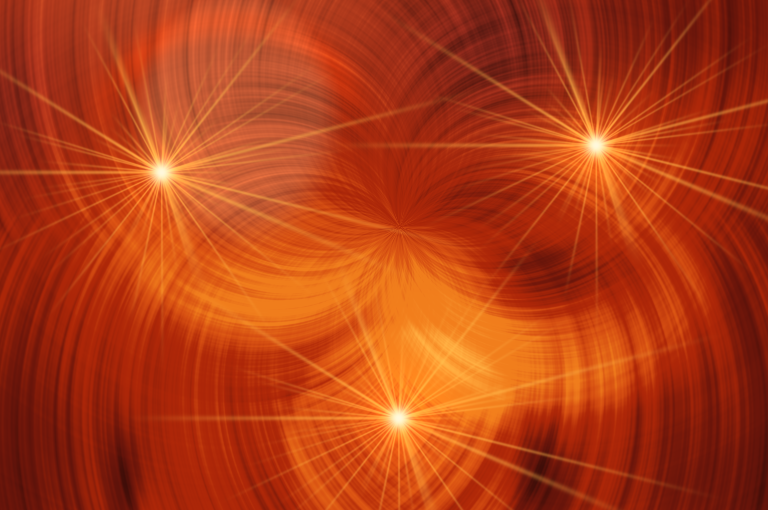
This background is drawn by a Shadertoy shader. Its source:

```glsl
// Fiery swirl of streaked petals with three bright starbursts.
const float TAU = 6.2831853;
const vec2 HUB = vec2(0.781, 0.555);          // where the petals meet
const vec2 STARS[3] = vec2[3](vec2(0.314, 0.662), vec2(1.166, 0.715), vec2(0.779, 0.180));
const float TWIST = 2.3;                      // spiral turn per unit radius
const float BASE_HEAT = 0.47;
const float STREAK_GAIN = 0.24;
const int FINE_RAYS = 46;
// Main rays: angle in degrees, length, width
const vec3 MAIN_RAYS[8] = vec3[8](
    vec3(111.0, 0.36, 0.0095), vec3(-70.0, 0.26, 0.0115), vec3(180.0, 0.54, 0.0065),
    vec3(14.5, 0.66, 0.0060), vec3(-23.0, 0.56, 0.0075), vec3(148.0, 0.50, 0.0060),
    vec3(52.0, 0.46, 0.0045), vec3(-14.0, 0.66, 0.0050));
const vec3 CHAR = vec3(0.24, 0.05, 0.03);
const vec3 MAROON = vec3(0.41, 0.08, 0.04);
const vec3 RED = vec3(0.68, 0.15, 0.03);
const vec3 EMBER = vec3(0.84, 0.31, 0.07);
const vec3 ORANGE = vec3(0.94, 0.49, 0.11);
const vec3 GOLD = vec3(1.00, 0.73, 0.30);
const vec3 DUSTY = vec3(0.76, 0.37, 0.23);
const vec3 PLUM = vec3(0.45, 0.13, 0.10);
const vec3 CORE = vec3(1.00, 0.97, 0.86);

float hash(float n) { return fract(sin(n * 12.9898) * 43758.547); }

vec2 gradient(vec2 cell) {
    float a = TAU * hash(dot(cell, vec2(1.0, 57.31)));
    return vec2(cos(a), sin(a));
}

float noise(vec2 p) {
    vec2 i = floor(p), f = fract(p), u = f * f * (3.0 - 2.0 * f);
    vec2 e = vec2(1.0, 0.0);
    float low = mix(dot(gradient(i), f), dot(gradient(i + e), f - e), u.x);
    float high = mix(dot(gradient(i + e.yx), f - e.yx), dot(gradient(i + 1.0), f - 1.0), u.x);
    return mix(low, high, u.y);
}

// Soft elliptical patch
float patchAt(vec2 p, vec2 center, vec2 radii) {
    vec2 q = (p - center) / radii;
    return exp(-dot(q, q));
}

// Lower part of a soft ring, with fine concentric grooves
float crescent(vec2 p, vec2 center, float radius, float width) {
    float d = length(p - center) - radius;
    float w = width * (d > 0.0 ? 0.75 : 1.2);
    float band = exp(-d * d / (w * w)) * smoothstep(0.08, -0.24, p.y - center.y);
    return band * (1.0 + 0.3 * noise(vec2(d * 85.0, p.x * 1.5)));
}

// Streaks that leave the hub and bend into arcs
float streaks(vec2 q, float twist, float seed) {
    float r = length(q), a = atan(q.y, q.x) + twist * r;
    vec2 dir = vec2(cos(a), sin(a));
    float sum = 0.30 * noise(dir * 3.0 + seed + r);
    sum += 0.45 * noise(dir * 11.0 + seed + r * 2.0);
    sum += 0.40 * noise(dir * 30.0 + seed + r * 2.0) * smoothstep(0.01, 0.12, r);
    return sum + 0.30 * noise(dir * 66.0 + seed) * smoothstep(0.08, 0.3, r);
}

// Broad light and dark regions
float heatMap(vec2 p) {
    float h = BASE_HEAT;
    h += 0.15 * patchAt(p, vec2(0.33, 0.56), vec2(0.24, 0.18));
    h += 0.12 * patchAt(p, vec2(0.56, 0.60), vec2(0.15, 0.12));
    h += 0.17 * patchAt(p, vec2(1.17, 0.66), vec2(0.18, 0.17));
    h += 0.32 * patchAt(p, vec2(0.86, 0.38), vec2(0.14, 0.16));
    h += 0.22 * patchAt(p, vec2(0.56, 0.43), vec2(0.21, 0.10));
    h += 0.22 * patchAt(p, vec2(0.98, 0.28), vec2(0.18, 0.09));
    h += 0.17 * crescent(p, vec2(0.49, 0.61), 0.235, 0.065);
    h += 0.22 * crescent(p, vec2(1.064, 0.541), 0.300, 0.085);
    h += 0.17 * smoothstep(0.25, 0.21, length(p - vec2(0.79, 0.13)));
    h += 0.08 * patchAt(p, vec2(0.47, 0.16), vec2(0.18, 0.16));
    h -= 0.16 * patchAt(p, vec2(0.94, 0.60), vec2(0.14, 0.06));
    h -= 0.30 * patchAt(p, vec2(1.07, 0.47), vec2(0.12, 0.06));
    h -= 0.17 * patchAt(p, vec2(1.45, 0.44), vec2(0.13, 0.24));
    h -= 0.22 * patchAt(p, vec2(1.42, 0.98), vec2(0.32, 0.20));
    h -= 0.24 * patchAt(p, vec2(0.02, 0.05), vec2(0.20, 0.28));
    h -= 0.27 * patchAt(p, vec2(0.245, 0.06), vec2(0.035, 0.12));
    h -= 0.36 * patchAt(p, vec2(1.06, 0.05), vec2(0.060, 0.11));
    h -= 0.28 * patchAt(p, vec2(1.46, 0.03), vec2(0.22, 0.20));
    return h - 0.10 * patchAt(p, vec2(0.00, 0.65), vec2(0.12, 0.34));
}

vec3 fireRamp(float h) {
    vec3 c = mix(CHAR, MAROON, smoothstep(0.02, 0.24, h));
    c = mix(c, RED, smoothstep(0.20, 0.52, h));
    c = mix(c, EMBER, smoothstep(0.50, 0.72, h));
    return mix(mix(c, ORANGE, smoothstep(0.68, 0.90, h)), GOLD, smoothstep(0.95, 1.40, h));
}

// One tapered ray
float ray(vec2 q, float angle, float len, float width) {
    vec2 dir = vec2(cos(angle), sin(angle));
    float along = dot(q, dir), across = dot(q, vec2(-dir.y, dir.x));
    float t = clamp(along / len, 0.0, 1.0), w = width * (0.35 + 0.65 * t);
    return step(0.0, along) * exp(-across * across / (w * w)) * pow(1.0 - t, 1.2);
}

float starRays(vec2 q) {
    float sum = 0.0;
    for (int i = 0; i < 8; i++)
        sum += 0.9 * ray(q, radians(MAIN_RAYS[i].x), MAIN_RAYS[i].y, MAIN_RAYS[i].z);
    for (int i = 0; i < FINE_RAYS; i++) {
        float n = float(i), h = hash(n + 3.7);
        float angle = TAU * (n + hash(n + 0.3)) / float(FINE_RAYS);
        sum += mix(0.4, 0.8, hash(n + 9.1)) * ray(q, angle, mix(0.14, 0.42, h * h), 0.0036);
    }
    return sum;
}

void mainImage(out vec4 fragColor, in vec2 fragCoord) {
    vec2 p = (fragCoord - 0.5 * iResolution.xy) / iResolution.y + vec2(0.75, 0.5);
    vec2 q = p - HUB;
    // Swirled backdrop: the dominant spiral flips between inner and outer zones
    float side = smoothstep(0.04, -0.04, q.x * q.y);
    float lean = mix(0.1, 0.9, mix(1.0 - side, side, smoothstep(0.32, 0.5, length(q))));
    float flow = 1.6 * mix(streaks(q, -TWIST, 17.9), streaks(q, TWIST, 4.3), lean);
    vec3 color = fireRamp(heatMap(p) + STREAK_GAIN * flow);
    // Dusty disc at upper left, plum shade at upper right
    float disc = smoothstep(0.27, 0.17, length((p - vec2(0.46, 0.79)) * vec2(1.15, 0.9)));
    float haze = max(0.85 * disc, 0.55 * patchAt(p, vec2(0.40, 1.0), vec2(0.45, 0.22)));
    color = mix(color, DUSTY * (1.0 + 0.28 * flow), haze);
    float shade = patchAt(p, vec2(0.97, 0.92), vec2(0.23, 0.20));
    color = mix(color, PLUM * (1.0 + 0.7 * flow), 0.85 * shade);
    color = mix(color, PLUM * (1.1 + 0.7 * flow), 0.6 * patchAt(p, vec2(0.0, 0.82), vec2(0.16, 0.2)));
    float arch = length(p - vec2(0.45, 0.70)) - 0.26;
    color += vec3(0.13, 0.01, -0.03) * exp(-arch * arch / 0.0010) * smoothstep(0.72, 0.88, p.y);
    // Starbursts
    for (int i = 0; i < 3; i++) {
        vec2 s = p - STARS[i];
        float r = length(s);
        color = mix(color, GOLD, 1.0 - exp(-1.1 * starRays(s)));
        color += vec3(0.30, 0.18, 0.04) * exp(-r * 17.0);
        color = mix(color, CORE, exp(-r * r / 0.00042));
    }
    fragColor = vec4(clamp(color, 0.0, 1.0), 1.0);
}
```
